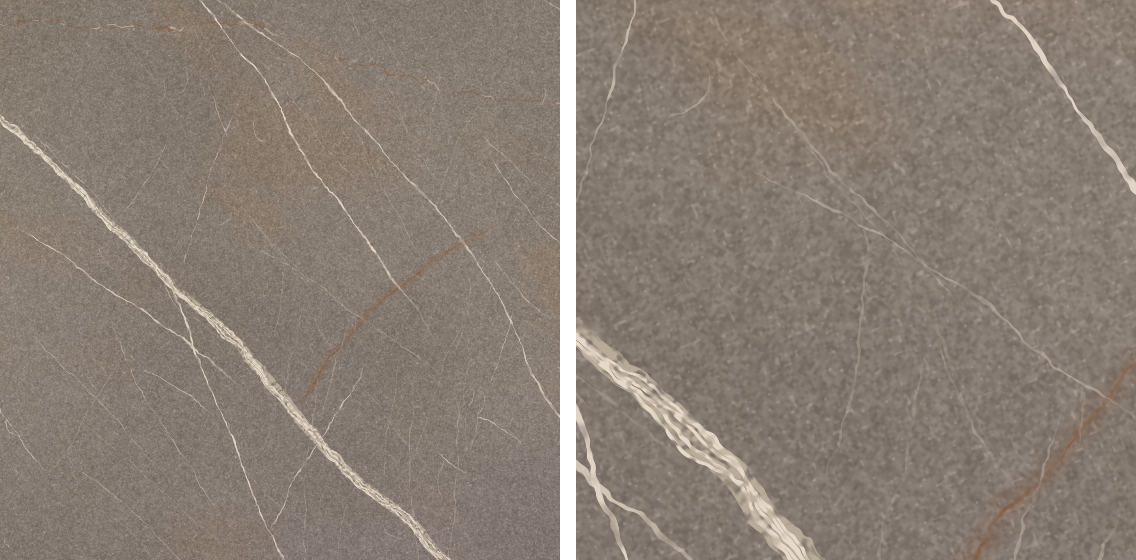
Left: the whole. Right: its middle third, enlarged.
A WebGL 2 fragment shader for this texture:

```glsl
#version 300 es
precision highp float;
// Polished taupe stone: clouded, finely grained ground crossed by veins.
// Each vein is a bowed segment in noise-warped space; the widest one is
// braided from strands, and faint hairlines are scattered by a hashed loop.
uniform vec2 u_resolution;
out vec4 fragColor;

const vec3 STONE = vec3(0.525, 0.481, 0.443);
const vec3 CREAM = vec3(0.90, 0.85, 0.79);
const vec3 SAND  = vec3(0.72, 0.67, 0.60);
const vec3 RUST  = vec3(0.53, 0.34, 0.22);
const mat2 SKEW  = mat2(0.83, 0.56, -0.56, 0.83);
const int HAIRLINES = 80;

// Integer hash of a lattice cell, 0..1
float hash(ivec2 cell) {
    uvec2 q = uvec2(cell) * uvec2(1597334673u, 3812015801u);
    uint h = q.x ^ q.y;
    h = (h ^ (h >> 16)) * 2146121005u;
    h = (h ^ (h >> 15)) * 2221713035u;
    return float((h ^ (h >> 16)) >> 8) / 16777216.0;
}

float noise(vec2 p) {
    ivec2 i = ivec2(floor(p));
    vec2 f = fract(p);
    f = f * f * (3.0 - 2.0 * f);
    return mix(mix(hash(i), hash(i + ivec2(1, 0)), f.x),
               mix(hash(i + ivec2(0, 1)), hash(i + ivec2(1, 1)), f.x), f.y);
}

float fbm(vec2 p) {
    float sum = 0.0, amp = 0.5;
    for (int i = 0; i < 4; i++) {
        sum += amp * noise(p);
        p = SKEW * p * 2.1 + 17.3;
        amp *= 0.5;
    }
    return sum / 0.9375;
}

vec2 jitter(vec2 p, float freq) {
    return vec2(noise(p * freq), noise(p * freq + 61.7)) - 0.5;
}

// x: signed offset from a bowed segment, y: position along it (0..1)
vec2 alongVein(vec2 p, vec2 a, vec2 b, float bow) {
    float len = distance(a, b);
    vec2 dir = (b - a) / len;
    float t = dot(p - a, dir) / len;
    float off = dot(p - a, vec2(-dir.y, dir.x)) - 4.0 * bow * t * (1.0 - t);
    float slope = 4.0 * bow * (1.0 - 2.0 * t) / len;
    return vec2(off * inversesqrt(1.0 + slope * slope), t);
}

float stroke(float off, float halfWidth, float soft) {
    return 1.0 - smoothstep(max(halfWidth - soft, 0.0), halfWidth + soft, abs(off));
}

float taper(float t) {
    return smoothstep(0.0, 0.08, t) * (1.0 - smoothstep(0.75, 1.0, t));
}

float vein(vec2 p, vec2 a, vec2 b, float bow, float halfWidth, float soft) {
    vec2 v = alongVein(p, a, b, bow);
    float swell = 0.5 + noise(vec2(v.y * 31.0, a.x * 40.0));
    return stroke(v.x, halfWidth * swell, soft) * taper(v.y);
}

vec3 ground(vec2 p) {
    float cloud = fbm(p * 3.0) - 0.5;
    float warmth = fbm(p * 2.2 + 31.0) - 0.5 + 0.4 * (p.y - p.x);
    vec2 g = SKEW * p;
    float grain = 0.095 * (noise(g * 480.0) - 0.5) + 0.05 * (noise(p * 260.0 + 9.0) - 0.5)
                + 0.03 * (noise(g * 110.0 + 27.0) - 0.5);
    float fleck = smoothstep(0.76, 0.98, noise(SKEW * g * 330.0 + 43.0));
    float rusty = smoothstep(0.55, 0.8, fbm(SKEW * p * vec2(3.0, 6.0) + 5.0));
    vec3 col = STONE + 0.07 * cloud + warmth * vec3(0.012, 0.014, -0.014);
    return col + rusty * vec3(0.015, -0.005, -0.025) + grain + 0.075 * fleck;
}

// Many faint threads, mostly diagonal, some steep and clustered
float hairlines(vec2 p, float soft) {
    float cover = 0.0;
    for (int i = 0; i < HAIRLINES; i++) {
        vec2 mid = vec2(hash(ivec2(i, 101)), hash(ivec2(i, 202)));
        bool steep = hash(ivec2(i, 303)) > 0.6;
        if (steep && i % 2 == 0) mid = mix(vec2(0.79, 0.20), mid, 0.4);
        float angle = (steep ? 1.3 : -0.85) + 0.6 * (hash(ivec2(i, 404)) - 0.5);
        float size = hash(ivec2(i, 505));
        vec2 reach = mix(0.02, 0.25, size * size) * vec2(cos(angle), sin(angle));
        float strength = mix(0.14, 0.65, pow(hash(ivec2(i, 606)), 2.5));
        float bow = 0.03 * (hash(ivec2(i, 707)) - 0.5);
        cover = max(cover, strength * vein(p, mid - reach, mid + reach, bow, 0.0007, soft));
    }
    return cover * (0.4 + 0.7 * smoothstep(0.2, 0.65, noise(p * 90.0)));
}

// Wide band: gritty sandy fill under wandering cream strands
vec3 braid(vec3 col, vec2 p, float soft) {
    vec2 v = alongVein(p, vec2(-0.03, 0.81), vec2(0.83, -0.05), 0.016);
    float swell = smoothstep(0.1, 0.45, v.y) * (0.5 + 0.6 * noise(vec2(v.y * 14.0, 3.0)));
    float spread = 0.0050 + 0.0045 * swell;
    float grit = noise(SKEW * p * 300.0) * 0.65 + noise(vec2(v.y * 90.0, v.x * 500.0)) * 0.35;
    col = mix(col, SAND, stroke(v.x, spread, soft) * smoothstep(0.1, 0.6, grit));
    for (int i = 0; i < 5; i++) {
        float sway = 2.2 * noise(vec2(v.y * 22.0, float(i) * 7.0)) - 1.1;
        float strand = stroke(v.x - sway * spread, 0.0010, soft);
        col = mix(col, CREAM, strand * (0.25 + 0.75 * smoothstep(0.2, 0.7, noise(p * 260.0 + 5.0))));
    }
    return col;
}

void main() {
    vec2 p = gl_FragCoord.xy / u_resolution;
    float soft = 0.55 / min(u_resolution.x, u_resolution.y);
    vec2 w = p + 0.026 * jitter(p, 6.0) + 0.007 * jitter(p, 23.0)
               + 0.003 * jitter(p, 70.0) + 0.002 * jitter(p, 190.0);
    vec2 ragged = w + 0.016 * jitter(p, 42.0) + 0.005 * jitter(p, 120.0);
    float broken = smoothstep(0.15, 0.65, noise(p * 110.0));
    vec3 col = ground(p);

    // Rust seams: soft stain, thin cracks and pale chips beside them
    vec2 seamA = vec2(0.53, 0.27), seamB = vec2(0.92, 0.61);
    float stain = 0.2 * vein(w, seamA, seamB, 0.05, 0.003, 0.009);
    float rust = 0.6 * vein(w, seamA, seamB, 0.05, 0.0009, soft);
    float seams = max(vein(ragged, vec2(-0.08, 0.97), vec2(0.56, 0.95), -0.008, 0.0012, soft),
                      vein(ragged, vec2(0.40, 0.97), vec2(1.20, 0.80), -0.04, 0.0011, soft));
    col = mix(col, RUST, stain);
    col = mix(col, RUST, max(rust, 0.55 * seams) * (0.3 + 0.7 * broken));
    col = mix(col, CREAM, 0.5 * seams * smoothstep(0.55, 0.75, noise(p * 65.0 + 8.0)));

    // Pale threads and veins
    col = mix(col, CREAM, hairlines(w, soft));
    float pale = 0.95 * vein(w, vec2(0.34, 1.04), vec2(0.79, 0.38), -0.01, 0.0015, soft);
    pale = max(pale, 0.75 * vein(w, vec2(0.35, 1.03), vec2(1.12, -0.06), 0.115, 0.0016, soft));
    pale = max(pale, 0.95 * vein(w, vec2(0.29, 0.53), vec2(0.54, -0.10), 0.0, 0.0013, soft));
    pale = max(pale, 0.8 * vein(w, vec2(0.02, 0.59), vec2(0.46, 0.28), 0.015, 0.0012, soft));
    col = mix(col, CREAM, pale * (0.45 + 0.55 * broken));

    fragColor = vec4(braid(col, w, soft), 1.0);
}
```
